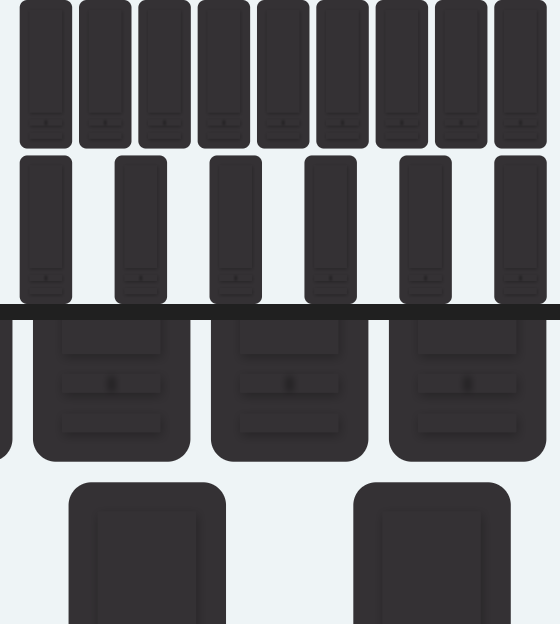
Top: the whole. Bottom: its middle third, enlarged.
A Shadertoy shader for this pattern:

```glsl
// Two rows of dark rounded cards on a pale ground: nine close together above, six spread below.
// Each row repeats one card by snapping to the nearest column; panels on the card
// share its colour and show only through their soft drop shadows.

const float CANVAS_HEIGHT = 417.0;              // design units from top to bottom
const vec2 CARD_SIZE = vec2(72.0, 203.8);
const float CARD_RADIUS = 10.5;
const float ROW_PITCH = 213.2;
const float ROW_LEFT = 27.0;
const float ROW_SPAN = 651.0;                   // first card to last card
const vec3 GROUND = vec3(0.933, 0.957, 0.965);
const vec3 CARD = vec3(0.204, 0.192, 0.204);
const vec3 SHADOW = vec3(0.125, 0.118, 0.125);

float roundedBox(vec2 p, vec2 halfSize, float radius) {
    vec2 q = abs(p) - halfSize + radius;
    return length(max(q, 0.0)) + min(max(q.x, q.y), 0.0) - radius;
}

// Antialiased coverage of a signed distance
float coverage(float d, float pixel) {
    return clamp(0.5 - d / pixel, 0.0, 1.0);
}

// Blurred rectangle between two corners
float softBox(vec2 p, vec2 lo, vec2 hi, float blur) {
    vec2 s = smoothstep(-blur, blur, p - lo) - smoothstep(-blur, blur, p - hi);
    return s.x * s.y;
}

// Raised panel: a shadow slightly below and to the right, then a flat fill
vec3 addPanel(vec3 colour, vec2 p, vec2 lo, vec2 hi, float pixel) {
    vec2 offset = vec2(0.6, 1.5);
    float shade = softBox(p, lo + offset, hi + offset, 5.0);
    colour = mix(colour, SHADOW, 0.7 * shade);
    float d = roundedBox(p - 0.5 * (lo + hi), 0.5 * (hi - lo), 0.5);
    return mix(colour, CARD, coverage(d, pixel));
}

// Card face, measured from its upper left corner
vec3 cardFace(vec2 p, float pixel) {
    vec3 colour = CARD;
    colour = addPanel(colour, p, vec2(13.3, 13.3), vec2(58.3, 154.6), pixel);
    colour = addPanel(colour, p, vec2(13.3, 163.6), vec2(58.3, 172.3), pixel);
    colour = addPanel(colour, p, vec2(13.3, 181.8), vec2(58.3, 190.4), pixel);

    // Soft dark seam halfway along the middle bar
    float seam = softBox(p, vec2(34.2, 164.8), vec2(37.8, 172.0), 3.2);
    return mix(colour, SHADOW, 0.8 * seam);
}

// Position inside the nearest card of a row
vec2 cardSpace(vec2 p, float top, float count) {
    float pitch = ROW_SPAN / (count - 1.0);
    float fromFirst = p.x - ROW_LEFT - 0.5 * CARD_SIZE.x;
    float column = clamp(floor(fromFirst / pitch + 0.5), 0.0, count - 1.0);
    return p - vec2(ROW_LEFT + column * pitch, top);
}

void mainImage(out vec4 fragColor, in vec2 fragCoord) {
    float pixel = CANVAS_HEIGHT / iResolution.y;
    vec2 p = vec2(fragCoord.x, iResolution.y - fragCoord.y) * pixel;

    // Choose the row at the middle of the gap between the two
    bool lower = p.y > 0.5 * (CARD_SIZE.y + ROW_PITCH);
    vec2 local = cardSpace(p, lower ? ROW_PITCH : 0.0, lower ? 6.0 : 9.0);

    float d = roundedBox(local - 0.5 * CARD_SIZE, 0.5 * CARD_SIZE, CARD_RADIUS);
    vec3 colour = mix(GROUND, cardFace(local, pixel), coverage(d, pixel));
    fragColor = vec4(colour, 1.0);
}
```
